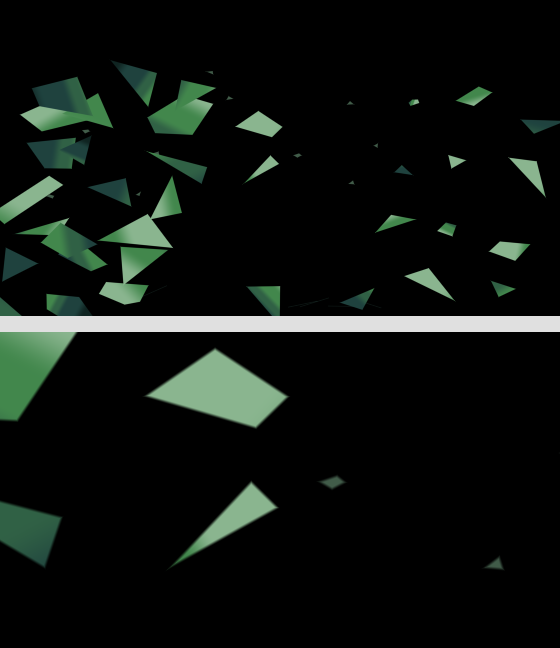
Top: the whole. Bottom: its middle third, enlarged.
Reproduce this background procedurally as a WebGL 2 fragment shader.

```glsl
#version 300 es
precision highp float;
// Scattered green glass shards on black, dense at the left and sparse at the right.

uniform vec2 u_resolution;
out vec4 fragColor;

const float TAU = 6.28319;

float hash(float id, float salt) {
    return fract(sin(dot(vec2(id, salt), vec2(127.1, 311.7))) * 43758.5);
}

mat2 rotation(float angle) {
    float c = cos(angle), s = sin(angle);
    return mat2(c, s, -s, c);
}

// Corner k of a convex polygon inscribed in an ellipse
vec2 corner(int k, int sides, float id, vec2 radii) {
    float slot = float(k % sides);
    float angle = (slot + 0.65 * hash(id, 20.0 + slot)) / float(sides) + hash(id, 3.0);
    return radii * vec2(cos(angle * TAU), sin(angle * TAU));
}

float shardDistance(vec2 q, float id, vec2 radii) {
    float pick = hash(id, 4.0);
    int sides = pick < 0.5 ? 3 : (pick < 0.8 ? 4 : 5);
    float d = -1.0;
    for (int k = 0; k < sides; k++) {
        vec2 a = corner(k, sides, id, radii);
        vec2 edge = normalize(corner(k + 1, sides, id, radii) - a);
        d = max(d, dot(q - a, vec2(edge.y, -edge.x)));
    }
    return d;
}

float segmentDistance(vec2 p, vec2 a, vec2 b) {
    vec2 ab = b - a;
    return length(p - a - ab * clamp(dot(p - a, ab) / dot(ab, ab), 0.0, 1.0));
}

float coverage(float d) {
    return smoothstep(0.0022, -0.0022, d);
}

// Tone ramp from dark teal to pale green
vec3 glassColor(float tone) {
    vec3 color = mix(vec3(0.06, 0.14, 0.13), vec3(0.12, 0.26, 0.245), smoothstep(-0.2, 0.0, tone));
    color = mix(color, vec3(0.19, 0.38, 0.27), smoothstep(0.24, 0.36, tone));
    color = mix(color, vec3(0.26, 0.53, 0.30), smoothstep(0.42, 0.54, tone));
    return mix(color, vec3(0.54, 0.71, 0.56), smoothstep(0.68, 0.88, tone));
}

// Center in xy, half width in z: left cluster, middle column, right group
vec3 placeShard(int i) {
    float id = float(i);
    vec2 jitter = vec2(hash(id, 1.0), hash(id, 2.0)) - 0.5;
    float size = hash(id, 5.0);
    if (i < 21) {
        float col = float(i % 3), row = float(i / 3);
        vec2 center = vec2(0.02 + 0.18 * col + 0.03 * row, 0.045 + 0.112 * row);
        return vec3(center + jitter * vec2(0.12, 0.07), mix(0.08, 0.125, size));
    }
    if (i < 24) {
        float row = float(i - 21);
        vec2 center = vec2(0.83, 0.06 + 0.56 * sqrt(row / 2.0));
        return vec3(center + jitter * 0.07, mix(0.06, 0.1, size));
    }
    float col = float((i - 24) % 3), row = float((i - 24) / 3);
    vec2 center = vec2(1.17 + 0.215 * col + 0.04 * row, 0.05 + 0.2 * row) + jitter * 0.11;
    vec2 toLargest = center - vec2(1.7, 0.43);
    float swell = 0.07 * exp(-40.0 * dot(toLargest, toLargest));
    return vec3(center, mix(0.045, 0.095, size) - 0.01 * row + swell);
}

void main() {
    vec2 p = gl_FragCoord.xy / u_resolution.y;
    vec3 color = vec3(0.0);

    // Faint scratches along the bottom
    for (int i = 0; i < 5; i++) {
        float id = 200.0 + float(i);
        vec2 start = vec2(1.4 * hash(id, 1.0), 0.02 + 0.04 * hash(id, 2.0));
        vec2 end = start + vec2(0.09, 0.1 * hash(id, 3.0) - 0.05);
        color += vec3(0.05, 0.09, 0.08) * coverage(segmentDistance(p, start, end) - 0.001);
    }

    // Tiny splinters
    for (int i = 0; i < 11; i++) {
        float id = 100.0 + float(i);
        vec2 center = vec2(0.08 + 1.4 * hash(id, 1.0), 0.35 + 0.5 * hash(id, 2.0));
        float d = shardDistance(p - center, id, vec2(0.013, 0.007));
        color = mix(color, vec3(0.32, 0.45, 0.36), 0.8 * coverage(d));
    }

    // Large shards, each with its own tilt and gradient
    for (int i = 0; i < 36; i++) {
        float id = float(i);
        vec3 place = placeShard(i);
        vec2 q = p - place.xy;
        if (length(q) > place.z + 0.01) continue;
        q *= rotation(0.8 * (hash(id, 6.0) - 0.5));
        float d = shardDistance(q, id, place.z * vec2(1.0, mix(0.45, 0.65, hash(id, 7.0))));
        float angle = TAU * hash(id, 8.0);
        float slope = 0.15 + 0.9 * hash(id, 9.0) * hash(id, 10.0);
        float tone = hash(id, 11.0) + slope * dot(q, vec2(cos(angle), sin(angle))) / place.z;
        color = mix(color, glassColor(tone), coverage(d));
    }

    fragColor = vec4(color, 1.0);
}
```
